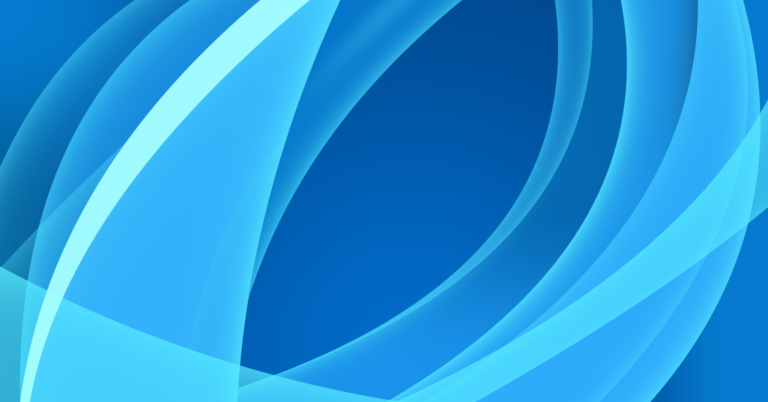
Write a Shadertoy shader that draws this background.

```glsl
// Translucent blue ribbons sweeping around a dark oval opening.
// Every fold edge is a parabola given by three control points; sheets of
// tint with a glowing rim are layered from back to front along those edges.

#define SOFTNESS 0.0025
#define DEEP  vec3(0.00, 0.26, 0.52)
#define ROYAL vec3(0.00, 0.42, 0.78)
#define AZURE vec3(0.02, 0.48, 0.81)
#define DUSK  vec3(0.02, 0.42, 0.70)
#define SKY   vec3(0.12, 0.61, 0.95)
#define PANEL vec3(0.20, 0.69, 1.00)
#define RIM   vec3(0.34, 0.92, 1.00)
#define GLINT vec3(0.65, 1.00, 1.00)

float cross2(vec2 a, vec2 b) { return a.x * b.y - a.y * b.x; }

// Approximate signed distance to the parabola a-b-c, positive on its convex side
float bend(vec2 p, vec2 a, vec2 b, vec2 c) {
    vec2 r = b - a, s = c - a, q = p - a;
    float area = cross2(r, s);
    float wb = cross2(q, s) / area;
    float wc = cross2(r, q) / area;
    float wa = 1.0 - wb - wc;
    vec2 gb = vec2(s.y, -s.x) / area;
    vec2 gc = vec2(-r.y, r.x) / area;
    vec2 slope = 2.0 * wb * gb - 4.0 * (wa * gc - wc * (gb + gc));
    return (wb * wb - 4.0 * wa * wc) / max(length(slope), 1e-4);
}

float cover(float d) {
    float soft = max(SOFTNESS, 0.8 / iResolution.y);
    return smoothstep(-soft, soft, d);
}

// Tinted sheet where d > 0, with light decaying inward from its edge
vec3 sheet(vec3 col, float d, float clip, vec3 tint, float body, float glow, float width) {
    float mask = cover(d) * clip;
    col = mix(col, tint, mask * body);
    return mix(col, RIM, mask * glow * exp(-max(d, 0.0) / width));
}

vec3 backdrop(vec2 p) {
    vec2 q = p - vec2(1.02, 0.12);
    vec3 col = mix(DEEP, ROYAL, exp(-1.9 * dot(q, q)));
    float leftLight = smoothstep(0.45, 0.95, p.y) * (1.0 - smoothstep(0.0, 0.8, p.x));
    col = mix(col, vec3(0.0, 0.36, 0.57), 1.0 - smoothstep(0.0, 0.4, p.x));
    col = mix(col, AZURE, leftLight);
    return mix(col, AZURE, smoothstep(1.55, 1.8, p.x));
}

// Bands curling around the right of the opening
vec3 rightBands(vec3 col, vec2 p) {
    float inner  = bend(p, vec2(1.374, 1.0), vec2(1.460, 0.332), vec2(0.606, 0.040));
    float sliver = bend(p, vec2(1.465, 1.0), vec2(1.505, 0.391), vec2(0.743, 0.089));
    float wide   = bend(p, vec2(1.537, 1.0), vec2(1.646, 0.408), vec2(0.965, 0.005));
    float fold   = bend(p, vec2(1.728, 1.0), vec2(1.733, 0.431), vec2(1.064, 0.010));
    float crease = bend(p, vec2(1.819, 1.0), vec2(1.960, 0.500), vec2(1.485, 0.0));
    float outer  = bend(p, vec2(1.839, 1.0), vec2(1.990, 0.436), vec2(1.609, 0.0));
    float within = cover(-outer);

    vec3 shade = mix(SKY, DUSK, smoothstep(0.08, 0.5, p.y));
    col = sheet(col, inner, within, shade, 0.80, 0.55, 0.022);
    col = sheet(col, -sliver, cover(inner), SKY, 0.25, 0.45, 0.018);
    col = sheet(col, wide, within, SKY, 0.85, 0.75, 0.032);
    float shadow = exp(-abs(fold) / 0.04) * cover(-fold) * cover(wide);
    col *= 1.0 - 0.28 * shadow * smoothstep(0.5, 0.95, p.y);
    col = sheet(col, fold, within, PANEL, 0.65, 0.30, 0.05);
    col = sheet(col, -crease, cover(fold), PANEL, 0.0, 0.35, 0.03);
    col = sheet(col, -outer, cover(fold), PANEL, 0.0, 0.60, 0.035);

    // Bright sash crossing over the bands
    float sashTop = bend(p, vec2(1.901, 0.752), vec2(1.673, 0.324), vec2(0.990, 0.005));
    float sashLow = bend(p, vec2(1.901, 0.485), vec2(1.631, 0.257), vec2(1.176, 0.0));
    col = sheet(col, sashTop, cover(-sashLow), RIM, 0.50, 0.50, 0.05);
    return sheet(col, -sashLow, cover(sashTop), RIM, 0.0, 0.35, 0.02);
}

// Broad panel, veils and pale blade on the left
vec3 leftSheets(vec3 col, vec2 p) {
    float veil  = bend(p, vec2(0.0, 0.584), vec2(0.119, 0.851), vec2(0.334, 1.0));
    float cape  = bend(p, vec2(0.050, 0.0), vec2(0.037, 0.683), vec2(0.470, 1.0));
    float bladeL = bend(p, vec2(0.050, 0.0), vec2(0.124, 0.559), vec2(0.644, 1.0));
    float bladeR = bend(p, vec2(0.074, 0.0), vec2(0.163, 0.495), vec2(0.767, 1.0));
    float side  = bend(p, vec2(0.842, 1.0), vec2(0.614, 0.500), vec2(0.587, 0.0));
    float brink = bend(p, vec2(1.144, 1.0), vec2(0.735, 0.668), vec2(0.606, 0.228));
    float pleat = bend(p, vec2(0.743, 0.703), vec2(0.505, 0.460), vec2(0.446, 0.0));
    float haze  = bend(p, vec2(0.0, 0.332), vec2(0.292, 0.653), vec2(0.718, 1.0));
    float swoop = bend(p, vec2(0.0, 0.337), vec2(0.470, 0.084), vec2(0.990, 0.0));
    float onPanel = cover(side);

    // Band between the panel and the opening, with a soft streak
    col = sheet(col, brink, cover(-side), AZURE, 0.9, 0.55, 0.03);
    float streak = exp(-pow((brink - 0.10) / 0.03, 2.0)) * smoothstep(0.65, 1.0, p.y);
    col = mix(col, RIM, 0.25 * streak * cover(-side));

    col = sheet(col, -veil, onPanel, SKY, 0.15, 0.45, 0.04);
    col = sheet(col, -cape, onPanel, SKY, 0.65, 0.45, 0.045);
    col = sheet(col, -bladeR, onPanel, PANEL, 0.85, 0.15, 0.06);
    col = sheet(col, -pleat, onPanel, SKY, 0.45, 0.20, 0.03);
    col = sheet(col, side, cover(-cape), PANEL, 0.0, 0.70, 0.045);
    col = sheet(col, -haze, onPanel, RIM, 0.10, 0.28, 0.05);
    col = sheet(col, swoop, 1.0, RIM, 0.50, 0.50, 0.06);
    return sheet(col, min(-bladeL, bladeR), 1.0, GLINT, 0.95, 0.0, 0.05);
}

void mainImage(out vec4 fragColor, in vec2 fragCoord) {
    vec2 p = fragCoord / iResolution.xy * vec2(1.901, 1.0);
    vec3 col = backdrop(p);
    col = rightBands(col, p);
    col = leftSheets(col, p);
    fragColor = vec4(col, 1.0);
}
```
